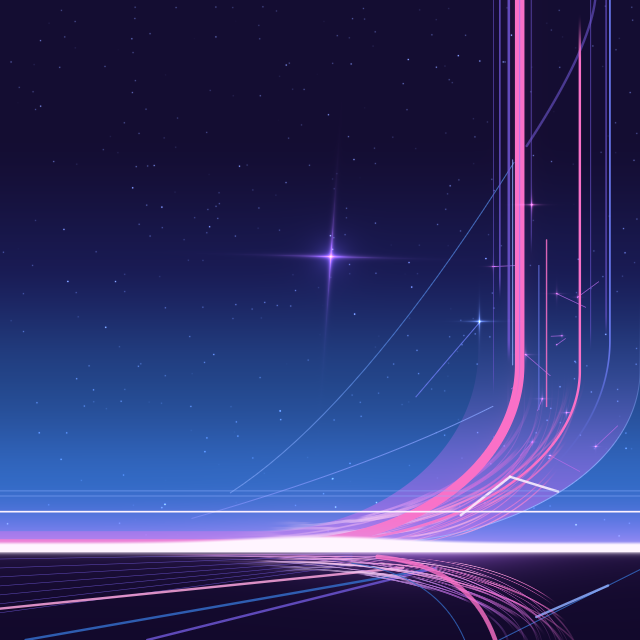
This background is drawn by a Shadertoy shader. Its source:

```glsl
// Neon ribbons sweeping down from a starry dusk sky into a glowing horizon.
const float HORIZON = .137, FINE = .0008, BOLD = .0019;
const vec3 NIGHT = vec3(.078, .05, .195), INDIGO = vec3(.1, .11, .34);
const vec3 OCEAN = vec3(.14, .28, .55), AZURE = vec3(.2, .42, .78);
const vec3 DAWN = vec3(.42, .48, .95), GROUND = vec3(.07, .035, .17);
const vec3 PINK = vec3(.98, .44, .78), VIOLET = vec3(.42, .33, .82);
const vec3 ORCHID = vec3(.72, .42, .92), ICE = vec3(.55, .68, 1), WHITE = vec3(1, .96, 1);
const vec2 STAR = vec2(.517, .599), HUB = vec2(.68, .112), PEAK = vec2(.797, .255);
vec3 col;

void ink(vec3 tint, float cover) { col = mix(col, tint, cover); }
float hash(float n) { return fract(sin(n * 127.1 + 3.7) * 43758.5); }

// Filtered coverage of a line of half width w at distance d
float stroke(float d, float w) {
  float h = .5 / iResolution.y;
  return clamp((min(d + h, w) - max(d - h, -w)) / (2. * h), 0., 1.);
}
float segment(vec2 p, vec2 a, vec2 b) {
  p -= a; b -= a;
  return length(p - b * clamp(dot(p, b) / dot(b, b), 0., 1.));
}
void line(vec2 p, vec2 a, vec2 b, float w, vec3 tint) {
  ink(tint, .85 * stroke(segment(p, a, b), w));
}
// Quadratic curve as short segments
void arc(vec2 p, vec2 a, vec2 b, vec2 c, float w, vec3 tint) {
  float d = 9.;
  vec2 last = a;
  for (float t = .05; t < 1.01; t += .05) {
    vec2 next = mix(mix(a, b, t), mix(b, c, t), t);
    d = min(d, segment(p, last, next));
    last = next;
  }
  ink(tint, .8 * stroke(d, w));
}
// Signed distance to a vertical at x that bends left into a level base
float sweep(vec2 p, float x, float base, vec2 bend) {
  vec2 q = p - vec2(x - bend.x, base + bend.y);
  if (q.y > 0.) return p.x - x;
  if (q.x < 0.) return -q.y - bend.y;
  float r = length(q / bend);
  return (r - 1.) * r / max(length(q / bend / bend), .001);
}
float sparkle(vec2 p, float size) {
  vec2 d = abs(p), f = d / (.012 * size + FINE), g = 3. * d / size;
  return exp(-f.y - g.x) + exp(-f.x - g.y);
}
float stars(vec2 p, float cells) {
  vec2 id = floor(p * cells);
  float n = id.x + id.y * 57.3;
  vec2 spot = .2 + .6 * vec2(hash(n + .3), hash(n + .6));
  float d = length(fract(p * cells) - spot) / cells;
  return step(hash(n), .2) * exp(-d * d * 7e5) * hash(n + .8);
}
// Fanned light strands, shared by the sky and its reflection
void strands(vec2 p) {
  for (float n = 0.; n < 36.; n++) {
    float h = hash(n), k = hash(n + 50.);
    vec2 bend = vec2(.3 + .25 * hash(n + 90.), .2 + .09 * h);
    float d = sweep(p, .79 + .15 * h, HORIZON + .006 + .042 * k * k, bend);
    float fade = smoothstep(.42, .17, p.y) * smoothstep(.12 + .3 * k, .6, p.x);
    float dash = smoothstep(-.5, .3, sin(p.x * (12. + 25. * k) + n));
    vec3 tint = mix(mix(ORCHID, PINK, h), WHITE, smoothstep(.25, .15, p.y) * k);
    ink(tint, .8 * fade * dash * stroke(d, .0006 + BOLD * k * k));
  }
}
void sky(vec2 p) {
  col = mix(DAWN, AZURE, smoothstep(HORIZON, .25, p.y));
  ink(OCEAN, smoothstep(.22, .42, p.y));
  ink(INDIGO, smoothstep(.37, .6, p.y));
  ink(NIGHT, smoothstep(.52, .8, p.y));
  col += ICE * (stars(p, 26.) + .5 * stars(p, 45.));
  // Translucent sheet between two bent edges
  float low = smoothstep(.55, .17, p.y), outer = sweep(p, 1., .15, vec2(.44, .27));
  float inner = sweep(p, .747, .17, vec2(.34, .28));
  ink(ORCHID, smoothstep(-.001, .001, min(inner, -outer)) * low * (.2 + .4 * low));
  ink(ICE, low * stroke(outer, FINE));
  // Long arcs and diagonals
  arc(p, vec2(.803, .746), vec2(.56, .36), vec2(.36, .23), FINE, mix(AZURE, ICE, low * .5 + .3));
  arc(p, vec2(.77, .365), vec2(.58, .27), vec2(.3, .19), FINE, mix(DAWN, ICE, p.x));
  line(p, vec2(.65, .38), vec2(.75, .497), FINE, DAWN);
  arc(p, vec2(.93, 1), vec2(.92), vec2(.823, .772), BOLD, VIOLET * .8);
  // Broken circuit lines with flares
  for (float n = 7.; n < 19.; n++) {
    vec2 a = vec2(.76 + .18 * hash(n), .27 + .36 * hash(n + 31.));
    vec2 b = a + .07 * vec2(hash(n + 11.) - .3, hash(n + 17.) - .5);
    line(p, a, b, FINE * .7, ORCHID);
    col += PINK * .5 * sparkle(p - a, .02 * hash(n + 41.) + .002);
  }
  // Rails: x, lower end, half width
  vec3 rails[6] = vec3[6](vec3(.771, .38, .0005), vec3(.781, .53, .0012), vec3(.795, .43, .002),
    vec3(.83, .6, .0006), vec3(.923, .45, .0006), vec3(.947, .47, .001));
  for (int i = 0; i < 6; i++) {
    vec3 r = rails[i];
    ink(VIOLET, .85 * smoothstep(r.y, r.y + .04, p.y) * stroke(p.x - r.x, r.z));
  }
  line(p, vec2(.801, .43), vec2(.801, .75), FINE, ICE);
  line(p, vec2(.842, .36), vec2(.842, .585), FINE, DAWN);
  line(p, vec2(.854, .365), vec2(.854, .625), .0011, PINK);
  // Bent ribbons and chevron
  strands(p);
  ink(DAWN, smoothstep(.25, .5, p.y) * stroke(sweep(p, .953, .148, vec2(.42, .32)), .0013));
  ink(PINK, smoothstep(.98, .9, p.y) * stroke(sweep(p, .906, .15, vec2(.45, .27)), BOLD));
  float ribbon = sweep(p, .812, .15, vec2(.37, .28));
  ink(PINK, max(stroke(ribbon, .0075), .1 * exp(-abs(ribbon) / .012)));
  ink(ORCHID, smoothstep(.35, .5, p.y) * stroke(ribbon, FINE));
  line(p, vec2(.72, .195), PEAK, BOLD, WHITE);
  line(p, PEAK, vec2(.872, .232), BOLD, WHITE);
  // Star and small flares
  vec2 s = p - STAR;
  s += vec2(-.07, .025) * s.yx;
  col += ORCHID * sparkle(s, .13) + VIOLET * .5 * exp(-length(s) / .017);
  col += ICE * sparkle(p - vec2(.749, .498), .035) + PINK * sparkle(p - vec2(.831, .68), .025);
  // Level lines and horizon blaze
  ink(WHITE, stroke(p.y - .2005, .0013));
  ink(ICE, .5 * stroke(abs(p.y - .229) - .004, FINE));
  float h = p.y - HORIZON, x = (p.x - .5) / .17, bulge = .01 * exp(-x * x);
  ink(mix(ORCHID, WHITE, .4), .85 * exp(-h / (.021 + bulge)));
  ink(WHITE, smoothstep(.005, -.002, h - .013 - bulge));
}
void ground(vec2 p) {
  float depth = HORIZON - p.y, x = (p.x - .64) / .2;
  col = GROUND + ORCHID * (.1 * exp(-depth / .035) + .5 * exp(-x * x - depth / .025));
  // Rays and curved trails
  for (float n = 0.; n < 7.; n++)
    line(p, vec2(-.1, .125 - .016 * n), vec2(.55, .135 - .003 * n), FINE * .5, VIOLET);
  line(p, vec2(.04, 0), HUB, BOLD, AZURE);
  line(p, vec2(.23, 0), HUB, BOLD, VIOLET);
  line(p, vec2(.78, 0), vec2(1, .11), FINE, AZURE);
  line(p, vec2(.838, .036), vec2(.95, .085), BOLD, ICE);
  line(p, vec2(0, .049), vec2(.63, .113), BOLD, mix(PINK, WHITE, .4));
  strands(vec2(p.x, HORIZON + depth * 1.6));
  arc(p, vec2(.59, .13), vec2(.74, .115), vec2(.777, -.01), .0035, PINK);
  arc(p, vec2(.55, .12), vec2(.69, .1), vec2(.73, -.01), FINE, AZURE);
  ink(WHITE, .7 * exp(-depth / .003));
}
void mainImage(out vec4 fragColor, in vec2 fragCoord) {
  vec2 p = fragCoord / iResolution.xy;
  if (p.y < HORIZON) ground(p); else sky(p);
  fragColor = vec4(clamp(col, 0., 1.), 1);
}
```
